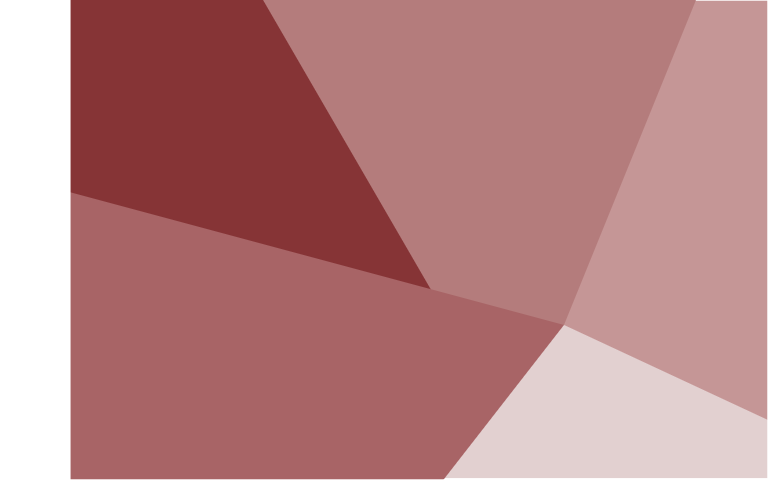
This background is drawn by a Shadertoy shader. Its source:

```glsl
const float ASPECT = 1.6;

// Corners of the facets, in canvas heights
const vec2 HUB        = vec2(1.175, 0.323);
const vec2 RIDGE_LEFT = vec2(0.148, 0.599);
const vec2 DARK_APEX  = vec2(0.897, 0.398);
const vec2 DARK_TOP   = vec2(0.548, 1.0);
const vec2 RIGHT_TOP  = vec2(1.45, 1.0);
const vec2 RIGHT_END  = vec2(1.6, 0.125);
const vec2 FOOT       = vec2(0.925, 0.002);

// Limits of the painted panel
const float PANEL_LEFT   = 0.147;
const float PANEL_RIGHT  = 1.5985;
const float ROSE_BOTTOM  = 0.0015;
const float PALE_BOTTOM  = 0.004;
const float BLUSH_TOP    = 0.9985;

const vec3 PAPER  = vec3(1.0);
const vec3 MAROON = vec3(0.525, 0.205, 0.212);
const vec3 MAUVE  = vec3(0.706, 0.488, 0.486);
const vec3 BLUSH  = vec3(0.773, 0.588, 0.588);
const vec3 ROSE   = vec3(0.659, 0.392, 0.400);
const vec3 PALE   = vec3(0.888, 0.815, 0.815);

// Smoothed coverage of the inside of an edge
float cover(float dist) {
    return clamp(0.5 + dist * iResolution.y, 0.0, 1.0);
}

// Coverage of the half plane to the left of the line from a to b
float leftOf(vec2 p, vec2 a, vec2 b) {
    vec2 dir = normalize(b - a);
    vec2 rel = p - a;
    return cover(dir.x * rel.y - dir.y * rel.x);
}

void mainImage(out vec4 fragColor, in vec2 fragCoord) {
    vec2 p = fragCoord / iResolution.xy * vec2(ASPECT, 1.0);

    // Upper facets
    vec3 upper = mix(MAUVE, MAROON, leftOf(p, DARK_APEX, DARK_TOP));
    vec3 blush = mix(PAPER, BLUSH, cover(BLUSH_TOP - p.y));
    upper = mix(upper, blush, leftOf(p, RIGHT_TOP, HUB));

    // Lower facets
    vec3 rose = mix(PAPER, ROSE, cover(p.y - ROSE_BOTTOM));
    vec3 pale = mix(PAPER, PALE, cover(p.y - PALE_BOTTOM));
    vec3 lower = mix(pale, rose, leftOf(p, FOOT, HUB));

    // The lower facets lie under both slopes that meet at the hub
    float underRoof = min(leftOf(p, HUB, RIDGE_LEFT), leftOf(p, RIGHT_END, HUB));
    vec3 color = mix(upper, lower, underRoof);

    // Paper margins
    float panel = cover(p.x - PANEL_LEFT) * cover(PANEL_RIGHT - p.x);
    fragColor = vec4(mix(PAPER, color, panel), 1.0);
}
```
